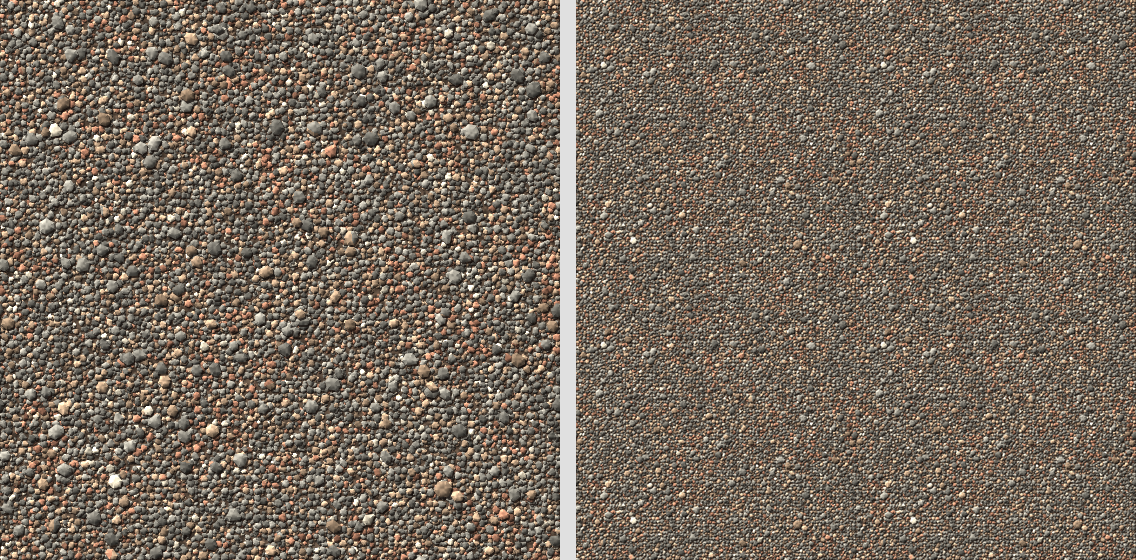
Left, the tile; right, the same tile 2 across and 2 down.
Give the GLSL for this texture, as a WebGL 1 fragment shader.

```glsl
precision highp float;
// Coarse volcanic gravel in hard sunlight: three layers of angular stones,
// painted from fine to large. Each stone is a random hexagon with lit facets
// and a cast shadow. All grids and noises wrap, so the square tiles.

uniform vec2 u_resolution;

// Stones per canvas side, and the share of cells that hold a stone
const float FINE_CELLS = 124.0;
const float MEDIUM_CELLS = 84.0;
const float LARGE_CELLS = 46.0;
const float FINE_SHARE = 0.95;
const float MEDIUM_SHARE = 0.80;
const float LARGE_SHARE = 0.10;

// Light and surface
const vec2 LIGHT = vec2(-0.55, 0.835);   // towards the sun
const float SHADOW_LENGTH = 0.19;        // in cells
const float SHADOW_DEPTH = 0.80;
const float FACET_CONTRAST = 0.52;
const float TONE_SPREAD = 0.55;
const float SPECKLE = 0.36;
const float SPECKLE_CELLS = 240.0;
const float PATCH_CELLS = 14.0;

// Colours
const vec3 SOIL = vec3(0.34, 0.28, 0.23);
const vec3 SHADE = vec3(0.07, 0.045, 0.035);
const vec3 GREY = vec3(0.53, 0.515, 0.475);
const vec3 TAN = vec3(0.70, 0.59, 0.48);
const vec3 RUST = vec3(0.69, 0.49, 0.39);
const vec3 PALE = vec3(0.90, 0.85, 0.75);

vec4 hash4(vec2 p, float seed) {
  vec4 v = fract((p.xyxy + seed) * vec4(0.1031, 0.1030, 0.0973, 0.1099));
  v += dot(v, v.wzxy + 33.33);
  return fract((v.xxyz + v.yzzw) * v.zywx);
}

// Value noise that repeats after the given number of cells
float wrapNoise(vec2 uv, float cells, float seed) {
  vec2 p = uv * cells;
  vec2 c = floor(p);
  vec2 f = p - c;
  f = f * f * (3.0 - 2.0 * f);
  vec2 a = mod(c, cells);
  vec2 b = mod(c + 1.0, cells);
  return mix(mix(hash4(a, seed).x, hash4(vec2(b.x, a.y), seed).x, f.x),
             mix(hash4(vec2(a.x, b.y), seed).x, hash4(b, seed).x, f.x), f.y);
}

// Signed distance to an irregular hexagon; facing is its nearest side
float stoneDistance(vec2 q, float radius, vec4 rnd, out vec2 facing) {
  float turn = rnd.x * 6.2832;
  vec2 n = vec2(cos(turn), sin(turn));
  vec2 longAxis = n;
  float d = -9.0;
  facing = n;
  for (int i = 0; i < 6; i++) {
    float uneven = fract(rnd.y * (31.7 + 17.3 * float(i)));
    float squash = 1.0 - 0.30 * rnd.z * (1.0 - abs(dot(n, longAxis)));
    float side = dot(q, n) - radius * squash * (0.72 + 0.42 * uneven);
    if (side > d) {
      d = side;
      facing = n;
    }
    n = vec2(0.5 * n.x - 0.866 * n.y, 0.866 * n.x + 0.5 * n.y);
  }
  return d;
}

vec3 stoneColour(float kind, float tone, float warmth) {
  float k = kind + (warmth - 0.5) * 0.35;
  vec3 colour = k < 0.63 ? GREY : (k < 0.87 ? TAN : RUST);
  if (kind > 0.965) colour = PALE;
  return colour * (1.0 + TONE_SPREAD * (tone - 0.5));
}

// Paints one layer of stones and their shadows over the ground
vec3 paintStones(vec3 ground, vec2 uv, float cells, float share,
                 float seed, float warmth, float grit) {
  vec2 p = uv * cells;
  vec2 home = floor(p);
  float blur = 0.55 * cells / min(u_resolution.x, u_resolution.y);
  for (int j = -1; j <= 1; j++) {
    for (int i = -1; i <= 1; i++) {
      vec2 cell = home + vec2(-float(i), float(j));
      vec2 id = mod(cell, cells);
      vec4 place = hash4(id, seed);
      vec4 form = hash4(id, seed + 37.0);
      if (place.z > share) continue;
      vec2 q = p - cell - 0.5 - 0.7 * (place.xy - 0.5);
      float radius = mix(0.36, 0.62, place.w);
      vec2 facing;
      float d = stoneDistance(q + LIGHT * SHADOW_LENGTH, radius, form, facing);
      float shadow = 1.0 - smoothstep(-blur, blur, d);
      ground = mix(ground, SHADE, SHADOW_DEPTH * shadow);

      d = stoneDistance(q, radius, form, facing);
      float slope = smoothstep(-0.85 * radius, -0.05 * radius, d);
      float light = 1.04 + FACET_CONTRAST * slope * (dot(facing, LIGHT) - 0.15);
      light += SPECKLE * (grit - 0.5);
      vec4 look = hash4(id, seed + 71.0);
      vec3 stone = stoneColour(look.x, look.y, warmth) * light;
      ground = mix(ground, stone, 1.0 - smoothstep(-blur, blur, d));
    }
  }
  return ground;
}

void main() {
  vec2 uv = gl_FragCoord.xy / u_resolution;
  float warmth = wrapNoise(uv, PATCH_CELLS, 5.0);
  float grit = wrapNoise(uv, SPECKLE_CELLS, 19.0);
  vec3 colour = SOIL * (0.6 + 0.8 * grit);
  colour = paintStones(colour, uv, FINE_CELLS, FINE_SHARE, 101.0, warmth + 0.3, grit);
  colour = paintStones(colour, uv, MEDIUM_CELLS, MEDIUM_SHARE, 211.0, warmth, grit);
  colour = paintStones(colour, uv, LARGE_CELLS, LARGE_SHARE, 307.0, warmth - 0.2, grit);
  gl_FragColor = vec4(clamp(colour, 0.0, 1.0), 1.0);
}
```
